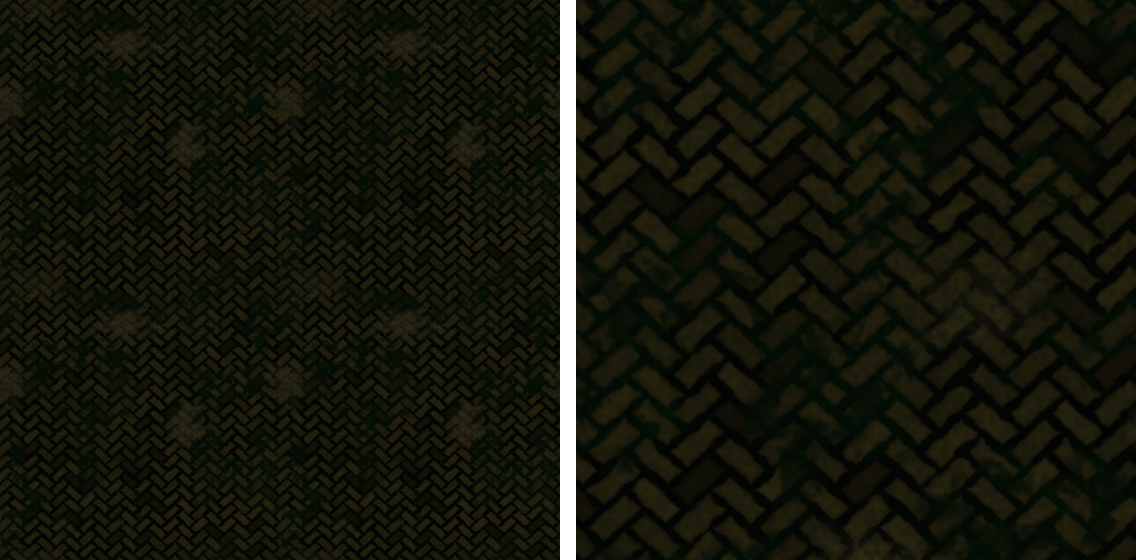
Left, the full canvas; right, a detail of the centre.
Reproduce this texture procedurally as a three.js fragment shader.

```glsl
// Dark, mossy herringbone paving: 20 zigzags across and 44 courses down.
// Bricks come from a skewed lattice with rough edges; wear, moss and dusty
// patches use wrapping noise and recur twice in each direction.
varying vec2 vUv;

float hash(vec2 p) {
  vec3 h = fract(vec3(p.xyx) * vec3(0.1031, 0.1030, 0.0973));
  h += dot(h, h.yzx + 33.33);
  return fract((h.x + h.y) * h.z);
}

// Value noise on the unit tile, with n whole cells per side.
float noise(vec2 tile, float n) {
  vec2 p = tile * n;
  vec2 i = floor(p);
  vec2 f = fract(p);
  f = f * f * (3.0 - 2.0 * f);
  vec2 a = mod(i, n);
  vec2 b = mod(i + 1.0, n);
  return mix(mix(hash(a + n), hash(vec2(b.x, a.y) + n), f.x),
             mix(hash(vec2(a.x, b.y) + n), hash(b + n), f.x), f.y);
}

float fbm(vec2 tile, float n) {
  float sum = 0.0;
  float weight = 0.5;
  for (int i = 0; i < 4; i++) {
    sum += weight * noise(tile, n);
    n *= 2.0;
    weight *= 0.5;
  }
  return sum / 0.9375;
}

float boxDistance(vec2 p, vec2 halfSize) {
  vec2 d = abs(p) - halfSize;
  return length(max(d, 0.0)) + min(max(d.x, d.y), 0.0);
}

// Four ragged dust patches, placed along a cubic path through the tile.
float dustPatches(vec2 tile) {
  float ragged = fbm(tile, 24.0) - 0.5;
  float dust = 0.0;
  for (int n = 0; n < 4; n++) {
    float i = float(n);
    vec2 centre = vec2(0.664, 0.492) + i * (vec2(-0.216, 0.336)
      + (i - 1.0) * (vec2(-0.038, -0.0895) + (i - 2.0) * vec2(0.0412, -0.0538)));
    vec2 radius = mix(vec2(0.075, 0.095), vec2(0.11, 0.07), 0.5 * i * (3.0 - i));
    vec2 offset = fract(tile - centre + 0.5) - 0.5;
    float fade = 1.0 - smoothstep(0.3, 1.05, length(offset / radius) + 1.3 * ragged);
    dust = max(dust, fade * (n == 2 ? 0.35 : 0.85));
  }
  return dust;
}

void main() {
  vec2 tile = vUv * 2.0;

  // Herringbone cells: along each row, two cells lie across and two stand up.
  vec2 zigzag = vUv * vec2(20.0, 44.0);
  vec2 q = vec2(zigzag.y + 2.0 * zigzag.x, zigzag.y - 2.0 * zigzag.x);
  vec2 cell = floor(q);
  float k = floor(mod(cell.x - cell.y + 0.5, 4.0));
  bool across = k < 2.0;
  vec2 centre = cell + (across ? vec2(1.0 - k, 0.5) : vec2(0.5, k - 2.0));
  vec2 halfSize = across ? vec2(1.0, 0.5) : vec2(0.5, 1.0);
  vec2 id = floor(vec2(centre.x - centre.y, centre.x + centre.y) * 2.0 + 0.5);
  id = mod(id, vec2(80.0, 88.0));

  // Brick outline, shifted a little and chipped.
  float grain = noise(tile, 160.0);
  float chips = fbm(tile, 64.0) - 0.5;
  float broad = fbm(tile, 6.0);
  vec2 shift = 0.05 * (vec2(hash(id + 3.7), hash(id + 9.1)) - 0.5);
  float inset = 0.11 + 0.07 * hash(id + 17.3);
  float edge = boxDistance(q - centre - shift, halfSize - inset - 0.03) - 0.03;
  edge += 0.28 * chips;
  float brick = 1.0 - smoothstep(-0.06, 0.06, edge);

  // Joints: near black, with green moss in drifts.
  float moss = smoothstep(0.45, 0.68, fbm(tile + 0.37, 10.0));
  vec3 joint = mix(vec3(0.010, 0.020, 0.007), vec3(0.012, 0.052, 0.016), moss);
  joint *= 0.75 + 0.5 * grain;

  // Brick faces: uneven tone, fine grain and worn dark borders.
  float tone = 0.15 + 0.6 * hash(id + 5.3) + 0.7 * (broad - 0.5) + 0.5 * chips;
  vec3 face = mix(vec3(0.083, 0.081, 0.034), vec3(0.142, 0.128, 0.055),
                  clamp(tone + 0.25, 0.0, 1.0));
  face *= 0.88 + 0.24 * grain;
  face *= mix(1.0, 0.8, smoothstep(-0.2, 0.0, edge));
  face *= hash(id + 29.0) < 0.1 ? 0.6 : 1.0;

  // Moss creeps over a few bricks.
  float overgrown = moss * smoothstep(0.5, 0.65, fbm(tile + 0.71, 30.0));
  vec3 color = mix(joint, face, brick * (1.0 - 0.8 * overgrown));

  // Dust settles on both bricks and joints, broken by thin cracks.
  float crack = smoothstep(0.0, 0.05, abs(fbm(tile + 0.19, 28.0) - 0.5));
  vec3 dustColor = vec3(0.185, 0.168, 0.092) * (0.7 + 0.45 * grain);
  float dust = dustPatches(tile) * mix(0.55, 0.85, crack);
  color = mix(color, dustColor, dust);

  gl_FragColor = vec4(color, 1.0);
}
```
